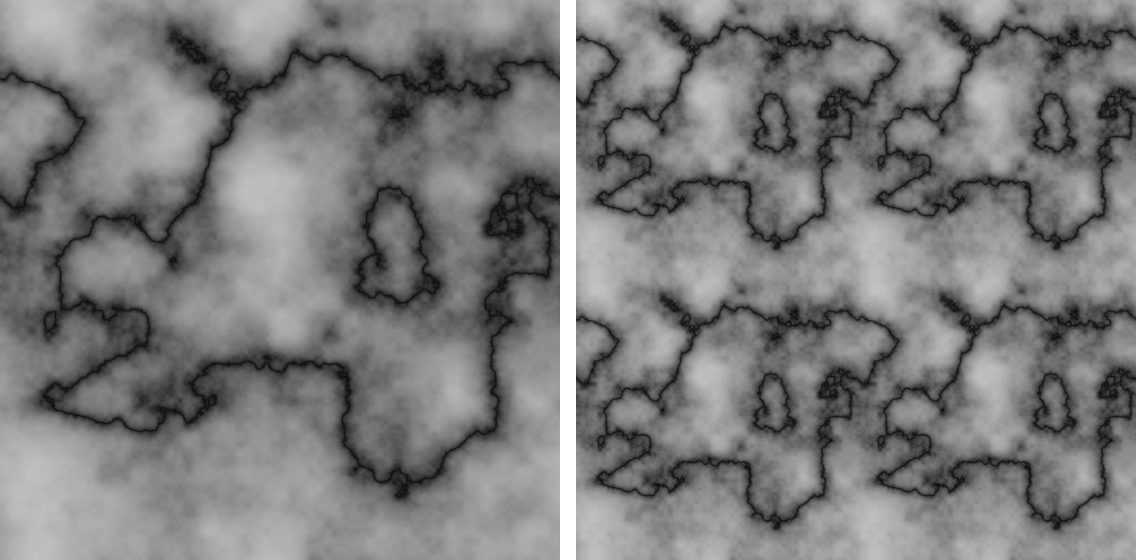
Left, the tile; right, the same tile 2 across and 2 down.
Give the GLSL for this texture, as a three.js fragment shader.

```glsl
varying vec2 vUv;

const float BASE_CELLS = 4.0;         // noise cells across the tile, whole number
const int OCTAVES = 7;
const float GAIN = 0.5;               // amplitude ratio between octaves
const vec2 OCTAVE_SHIFT = vec2(0.37, 0.71);
const float SEED_STEP = 17.31;
const float NOISE_DEVIATION = 0.51;   // typical spread of the summed noise
const float CREASE_SOFTNESS = 0.012;  // rounds the bottom of the dark veins
const float BRIGHTNESS = 0.37;
const float HIGHLIGHT_ROLLOFF = 0.3;  // compresses the bright cloud centres
const vec3 CLOUD_TINT = vec3(1.0);

float hash(vec2 cell, float seed) {
  return fract(sin(dot(cell, vec2(127.1, 311.7)) + seed) * 43758.5453);
}

// Signed value noise that wraps after a whole number of cells
float wrappedNoise(vec2 p, float cells, float seed) {
  vec2 cell = floor(p);
  vec2 f = p - cell;
  vec2 blend = f * f * f * (f * (f * 6.0 - 15.0) + 10.0);
  vec2 low = mod(cell, cells);
  vec2 high = mod(cell + 1.0, cells);
  float bottom = mix(hash(low, seed), hash(vec2(high.x, low.y), seed), blend.x);
  float top = mix(hash(vec2(low.x, high.y), seed), hash(high, seed), blend.x);
  return mix(bottom, top, blend.y) * 2.0 - 1.0;
}

// Octaves double in frequency, so every layer still tiles
float fractalNoise(vec2 uv) {
  float sum = 0.0;
  float amplitude = 1.0;
  float cells = BASE_CELLS;
  for (int i = 0; i < OCTAVES; i++) {
    float octave = float(i);
    vec2 p = uv * cells + OCTAVE_SHIFT * octave;
    sum += amplitude * wrappedNoise(p, cells, SEED_STEP * (octave + 1.0));
    amplitude *= GAIN;
    cells *= 2.0;
  }
  return sum;
}

void main() {
  // Folding the noise at zero leaves thin dark veins between the clouds
  float height = fractalNoise(vUv) / NOISE_DEVIATION;
  float ridge = length(vec2(height, CREASE_SOFTNESS));

  // The square root steepens the veins and flattens the clouds
  float cloud = sqrt(BRIGHTNESS * ridge / (1.0 + HIGHLIGHT_ROLLOFF * ridge));
  gl_FragColor = vec4(CLOUD_TINT * cloud, 1.0);
}
```
